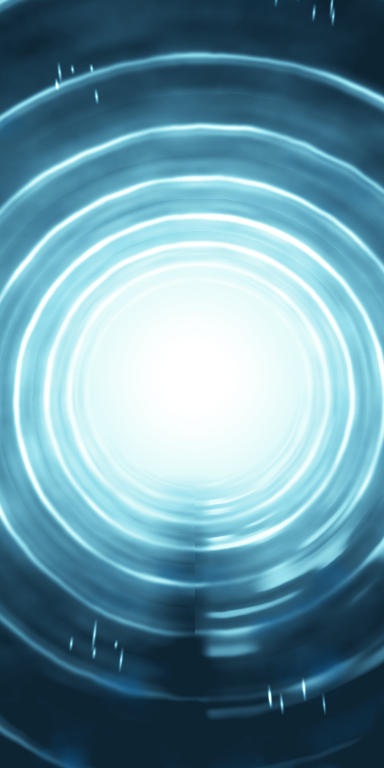
Give the GLSL for this background, as a Shadertoy shader.

```glsl
#define CORE vec2(0.508, 1.02)
#define RING_DRIFT vec2(0.03, -0.13)
#define FIRST_RADIUS 0.289
#define GLOW_RADIUS 0.615
#define LINE_WIDTH 0.0085
#define LINE_POWER 2.6
#define HALO_POWER 0.9
#define CLOUD_POWER 1.0
#define SEAM_DEPTH 1.1
#define WOBBLE 0.10

const vec3 RAMP[7] = vec3[7](
    vec3(0.05, 0.14, 0.20), vec3(0.13, 0.29, 0.38),
    vec3(0.24, 0.48, 0.59), vec3(0.40, 0.70, 0.79),
    vec3(0.60, 0.88, 0.93), vec3(0.88, 0.98, 0.98), vec3(1.0));
const vec3 DEEP_BLUE = vec3(0.06, 0.36, 0.58);

float hash(vec2 p) {
    vec3 q = fract(vec3(p.xyx) * 0.1031);
    q += dot(q, q.yzx + 33.33);
    return fract((q.x + q.y) * q.z);
}

float noise(vec2 p) {
    vec2 i = floor(p), f = fract(p);
    f = f * f * (3.0 - 2.0 * f);
    return mix(mix(hash(i), hash(i + vec2(1, 0)), f.x),
               mix(hash(i + vec2(0, 1)), hash(i + vec2(1, 1)), f.x), f.y);
}

float fbm(vec2 p) {
    float sum = 0.0, amp = 0.5;
    for (int i = 0; i < 4; i++) {
        sum += amp * noise(p);
        p = p * 2.03 + 17.7;
        amp *= 0.5;
    }
    return sum;
}

vec3 ramp(float level) {
    vec3 col = RAMP[0];
    for (int i = 1; i < 7; i++)
        col = mix(col, RAMP[i], clamp(level - float(i - 1), 0.0, 1.0));
    return col;
}

// Thin tapered streaks gathered in clusters above and below the core
float sparks(vec2 p) {
    float light = 0.0;
    for (int i = 0; i < 20; i++) {
        float cluster = float(i / 5), id = float(i);
        float column = mod(cluster, 2.0), side = cluster < 2.0 ? 1.0 : -1.0;
        float a = -0.38 + 0.68 * column;
        float reach = side > 0.0 ? 0.82 + 0.2 * column : 0.76 + 0.1 * column;
        vec2 pos = CORE + reach * vec2(sin(a), side * cos(a));
        pos += (vec2(hash(vec2(id, 3.0)), hash(vec2(id, 8.0))) - 0.5) * vec2(0.2, 0.09);
        float size = mix(0.012, 0.045, hash(vec2(id, 5.0)));
        vec2 d = p - pos;
        d.x -= d.y * 0.32 * sin(a) * side;
        float taper = max(0.0, 1.0 - abs(d.y) / size);
        light += taper * exp(-pow(d.x / 0.0035, 2.0));
    }
    return light;
}

void mainImage(out vec4 fragColor, in vec2 fragCoord) {
    vec2 p = fragCoord / iResolution.xy * vec2(1.0, 2.0);
    vec2 d = p - CORE;
    float angle = atan(d.x, d.y), dist = length(d);

    // Radius of the drifting circle through this point, then its ring index
    float r = dist;
    for (int i = 0; i < 6; i++) r = length(d - r * RING_DRIFT);
    float s = -7.0 + sqrt(max(49.0 + 100.0 * log(max(r, 0.01) / FIRST_RADIUS), 1.0));
    s += WOBBLE * (fbm(vec2(angle * 5.0, s * 0.8)) - 0.47);
    float ring = max(floor(s + 0.5), 0.0);
    float spacing = r * (0.14 + 0.02 * max(s, 0.0));
    float offset = (s - ring) * spacing;

    // Central glow, cloud texture and the darker floor
    float below = smoothstep(0.2, 0.65, -d.y);
    float lowerRight = smoothstep(0.25, 0.45, -d.y) * smoothstep(0.01, 0.05, d.x);
    float streak = noise(vec2(angle * 4.0, s * 6.0));
    float cloud = fbm(p * vec2(7.0, 9.0));
    float outer = smoothstep(0.2, 0.45, dist);
    float level = 6.1 * exp(-pow(dist / GLOW_RADIUS, 2.0)) - 0.75 * below;
    level += outer * CLOUD_POWER * (cloud - 0.5 + 0.8 * (streak - 0.5));
    level += lowerRight * (1.7 * smoothstep(0.55, 0.95, streak) - 0.1);

    // Ring lines with a fainter twin and a halo on the inner side
    float width = LINE_WIDTH * mix(0.8, 1.1, smoothstep(0.3, 0.9, r));
    float line = exp(-pow(offset / width, 2.0));
    float twin = exp(-pow((offset + 0.018) / width, 2.0)) * smoothstep(0.35, 0.8, r);
    float halo = exp(-abs(offset) / (offset < 0.0 ? 0.045 : 0.015));
    float power = mix(0.5, 1.15, noise(vec2(angle * 6.0, ring * 4.7)));
    power *= (1.0 - 0.5 * lowerRight) * (1.0 - 0.4 * below);
    power *= smoothstep(0.22, 0.5, r);
    level += power * (LINE_POWER * (line + 0.35 * twin) + HALO_POWER * (halo - 0.35));

    // Shadowed seam under the core
    float seam = smoothstep(0.2, 0.45, -d.y) * exp(-pow((d.x + 0.015) / 0.075, 2.0));
    level -= SEAM_DEPTH * seam * (1.0 - 0.5 * lowerRight);
    level += 4.0 * sparks(p);

    // Colour, with blue patches around the outer rings
    vec3 col = ramp(max(level, 0.0));
    float blue = smoothstep(0.5, 0.75, fbm(p * 6.0 + 31.0)) * halo * outer;
    col = mix(col, DEEP_BLUE, 0.7 * blue * (1.0 - smoothstep(1.5, 4.0, level)));
    fragColor = vec4(col, 1.0);
}
```
